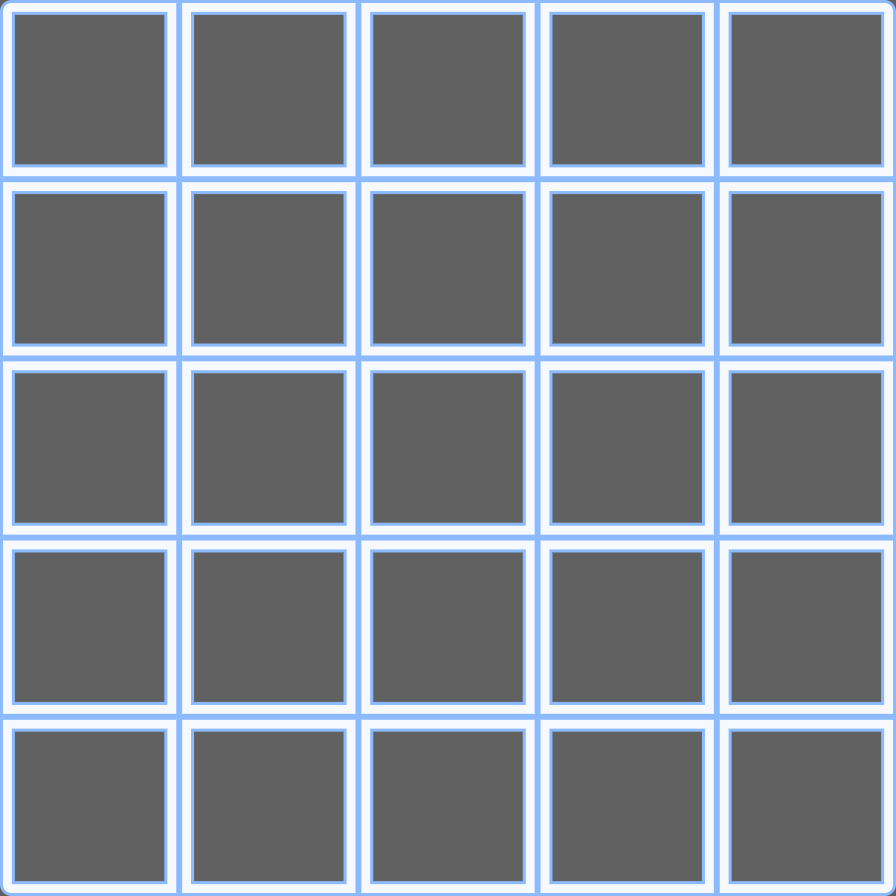
A WebGL 1 fragment shader for this pattern:

```glsl
precision highp float;
// Grid of grey square panes in white frames with blue outlines, rounded at the sheet corners.

uniform vec2 u_resolution;

// Lengths are fractions of one cell.
#define CELLS 5.0
#define GRID_HALF_WIDTH 0.0165
#define FRAME_INNER 0.0660
#define PANE_INSET 0.0830
#define CORNER_RADIUS 0.0650
#define GREY vec3(0.38, 0.38, 0.38)
#define WHITE vec3(0.965, 0.98, 1.0)
#define BLUE vec3(0.55, 0.73, 1.0)

// Antialiased coverage of the region where depth is positive.
float coverage(float depth, float pixel) {
  return clamp(depth / pixel + 0.5, 0.0, 1.0);
}

// Depth inside a centred square with rounded corners.
float roundedSquareDepth(vec2 p, float halfSize, float radius) {
  vec2 q = abs(p) - (halfSize - radius);
  return radius - length(max(q, 0.0)) - min(max(q.x, q.y), 0.0);
}

void main() {
  vec2 p = gl_FragCoord.xy / u_resolution * CELLS;
  float pixel = CELLS / min(u_resolution.x, u_resolution.y);

  // Distance inward from the cell border and from the sheet border.
  vec2 local = abs(fract(p) - 0.5);
  float cellDepth = 0.5 - max(local.x, local.y);
  float sheetDepth = roundedSquareDepth(p - 0.5 * CELLS, 0.5 * CELLS, CORNER_RADIUS);
  float frameDepth = min(cellDepth, sheetDepth) - GRID_HALF_WIDTH;

  // Layers from the outside in: grid line, frame, inner outline, pane.
  vec3 color = mix(GREY, BLUE, coverage(sheetDepth, pixel));
  color = mix(color, WHITE, coverage(frameDepth, pixel));
  color = mix(color, BLUE, coverage(cellDepth - FRAME_INNER, pixel));
  color = mix(color, GREY, coverage(cellDepth - PANE_INSET, pixel));

  gl_FragColor = vec4(color, 1.0);
}
```
